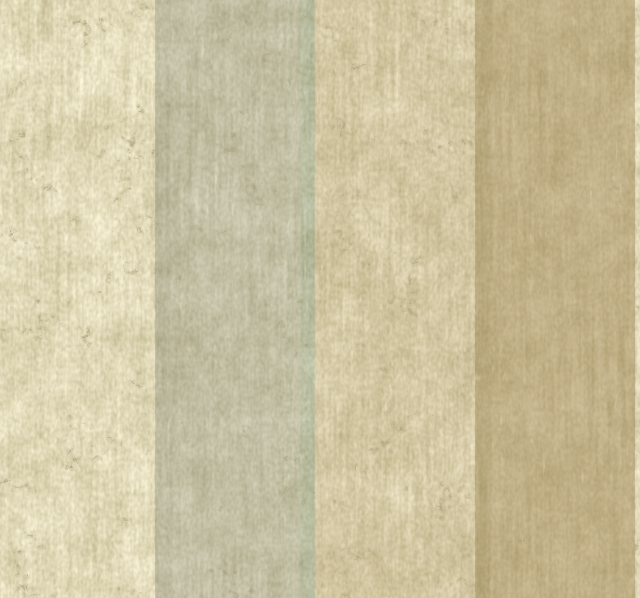
This pattern is drawn by a WebGL 2 fragment shader. Its source:

```glsl
#version 300 es
precision highp float;
// Four broad vertical stripes of weathered, brushed plaster in cream, sage grey, beige and tan.

uniform vec2 u_resolution;
out vec4 outColor;

const float STRIPE_WIDTH = 0.25;    // in canvas widths
const float STRIPE_SHIFT = 0.0065;  // part of the first stripe cut off at the left
const float EDGE_WOBBLE = 0.004;    // in stripe widths
const float EDGE_SOFTNESS = 0.010;  // in stripe widths
const float BAND_WIDTH = 0.12;      // overpainted margin, in stripe widths

const vec3 CREAM = vec3(0.880, 0.850, 0.720);
const vec3 SAGE = vec3(0.758, 0.747, 0.640);
const vec3 BEIGE = vec3(0.830, 0.783, 0.640);
const vec3 TAN = vec3(0.757, 0.692, 0.530);
const vec3 STAIN = vec3(0.62, 0.57, 0.42);
const vec3 HIGHLIGHT = vec3(0.96, 0.94, 0.84);

const vec3 PAINT[4] = vec3[4](CREAM, SAGE, BEIGE, TAN);
const vec4 WEAR = vec4(1.15, 0.85, 1.0, 0.65);  // wear strength of each stripe

const float MOTTLE_AMOUNT = 0.085;
const float STREAK_AMOUNT = 0.070;
const float GRAIN_AMOUNT = 0.060;
const float CRACK_AMOUNT = 0.42;
const float FLECK_AMOUNT = 0.38;

// Pseudo-random unit gradient at a lattice point
vec2 gradient(vec2 cell) {
    uvec2 q = uvec2(ivec2(cell) + 4096);
    uint h = q.x * 1597334677u ^ q.y * 3812015801u;
    h = (h ^ (h >> 15)) * 2246822519u;
    h ^= h >> 13;
    float angle = float(h & 65535u) * 6.28318 / 65536.0;
    return vec2(cos(angle), sin(angle));
}

// Gradient noise, about -0.7 to 0.7
float noise(vec2 p) {
    vec2 i = floor(p), f = p - i;
    vec2 u = f * f * f * (f * (f * 6.0 - 15.0) + 10.0);
    vec2 e = vec2(1.0, 0.0);
    float a = dot(gradient(i), f);
    float b = dot(gradient(i + e.xy), f - e.xy);
    float c = dot(gradient(i + e.yx), f - e.yx);
    float d = dot(gradient(i + e.xx), f - e.xx);
    return mix(mix(a, b, u.x), mix(c, d, u.x), u.y);
}

float fbm(vec2 p) {
    float sum = 0.0, amp = 1.0;
    for (int k = 0; k < 5; k++) {
        sum += amp * noise(p);
        p = mat2(1.6, 1.2, -1.2, 1.6) * p + 17.3;
        amp *= 0.62;
    }
    return sum;
}

// Stripe colour with a glazed margin: cool right of sage, dark left of tan
vec3 stripePaint(int index, float x) {
    vec3 paint = PAINT[index];
    float left = 1.0 - smoothstep(0.7 * BAND_WIDTH, BAND_WIDTH, x);
    float right = smoothstep(1.0 - BAND_WIDTH, 1.0 - 0.7 * BAND_WIDTH, x);
    if (index == 1) paint += right * vec3(-0.030, -0.005, -0.012) - left * 0.016;
    if (index == 3) paint -= left * vec3(0.030, 0.030, 0.034);
    return paint;
}

void main() {
    vec2 p = gl_FragCoord.xy / u_resolution.x;

    // Stripes with slightly uneven painted edges
    float s = (p.x + STRIPE_SHIFT) / STRIPE_WIDTH + EDGE_WOBBLE * fbm(vec2(3.0, p.y * 60.0));
    float x = fract(s);
    int index = int(mod(floor(s), 4.0));
    int next = (index + 1) % 4;
    float blend = smoothstep(1.0 - EDGE_SOFTNESS, 1.0, x);
    vec3 color = mix(stripePaint(index, x), stripePaint(next, 0.0), blend);
    float wear = mix(WEAR[index], WEAR[next], blend);

    // Cloudy mottling, vertical brush streaks and fine grain
    float cloud = fbm(p * 9.0 + 5.0);
    float mottle = 0.55 * cloud + 0.6 * fbm(p * vec2(34.0, 28.0));
    float streak = noise(p * vec2(170.0, 9.0)) + 0.7 * noise(p * vec2(75.0, 4.0) + 40.0);
    streak *= 0.7 + 0.8 * noise(p * 7.0 + 60.0);
    float grain = noise(p * vec2(230.0, 120.0)) + 0.6 * noise(p * vec2(120.0, 150.0) + 90.0);
    float tone = MOTTLE_AMOUNT * mottle + STREAK_AMOUNT * streak + GRAIN_AMOUNT * grain;
    color += wear * tone * vec3(0.90, 0.95, 1.15);

    // Stained hairline cracks gathered in patches
    vec2 warp = vec2(fbm(p * 22.0 + 11.0), fbm(p * 22.0 + 71.0));
    float ridge = 1.0 - smoothstep(0.0, 0.13, abs(noise(p * vec2(38.0, 44.0) + warp * 1.1)));
    float patches = smoothstep(0.05, 0.55, fbm(p * vec2(12.0, 15.0) + 33.0));
    float broken = smoothstep(-0.15, 0.4, noise(p * 85.0 + 21.0));
    float stain = patches * (0.35 * broken + ridge * broken);
    color = mix(color, STAIN, clamp(CRACK_AMOUNT * wear * stain, 0.0, 0.6));

    // Pale flecks drawn out along the brush direction
    float fleck = smoothstep(0.22, 0.6, noise(p * vec2(150.0, 45.0) + 8.0));
    fleck *= smoothstep(-0.1, 0.5, fbm(p * vec2(14.0, 7.0) + 52.0));
    color = mix(color, HIGHLIGHT, FLECK_AMOUNT * wear * fleck);

    outColor = vec4(clamp(color, 0.0, 1.0), 1.0);
}
```
